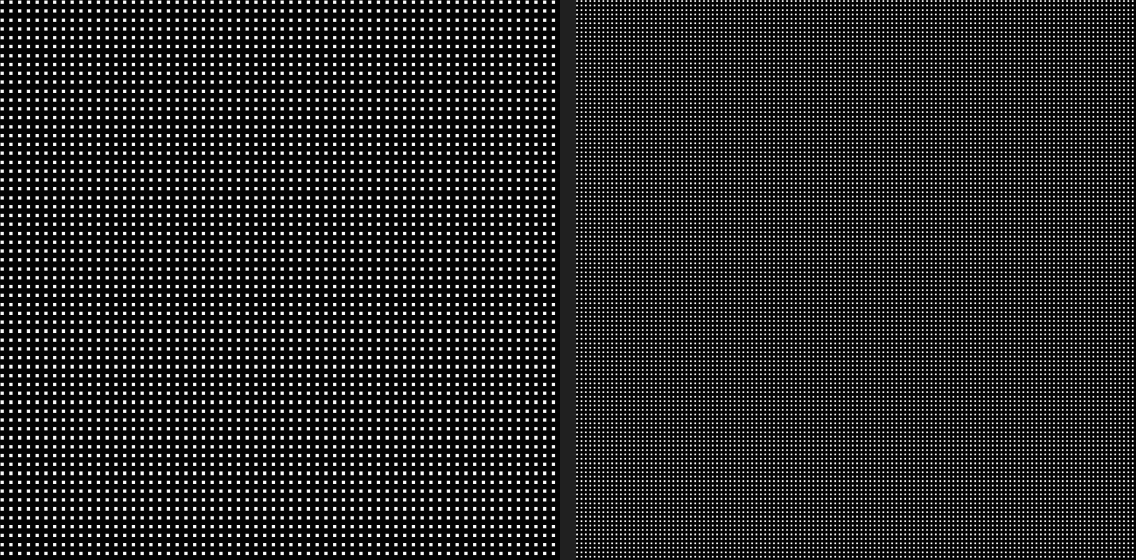
Left, the tile; right, the same tile 2 across and 2 down.
This pattern is drawn by a three.js fragment shader. Its source:

```glsl
// A regular grid of small white squares on black.
varying vec2 vUv;

const vec2 REPEATS = vec2(64.0, 63.0);      // squares across and up
const vec2 CELL_CENTRE = vec2(0.25, 0.75);  // square's centre within its cell
const float SQUARE_SIZE = 0.375;            // side as a share of the cell
const float SNAP_STEPS = 1024.0;            // fine grid that square edges snap to
const vec3 BACKGROUND = vec3(0.01);
const vec3 SQUARE_COLOUR = vec3(0.98);

// Rounds a canvas position to the fine grid, giving slightly uneven row gaps.
vec2 snapToGrid(vec2 position) {
  return floor(position * SNAP_STEPS + 0.5) / SNAP_STEPS;
}

// Share of the sample footprint that lies inside the box.
float boxCoverage(vec2 position, vec2 low, vec2 high, vec2 footprint) {
  vec2 start = max(low, position - 0.5 * footprint);
  vec2 end = min(high, position + 0.5 * footprint);
  vec2 share = clamp((end - start) / footprint, 0.0, 1.0);
  return share.x * share.y;
}

void main() {
  // Nearest square and its snapped edges
  vec2 index = floor(vUv * REPEATS - CELL_CENTRE + 0.5);
  vec2 centre = index + CELL_CENTRE;
  vec2 low = snapToGrid((centre - 0.5 * SQUARE_SIZE) / REPEATS);
  vec2 high = snapToGrid((centre + 0.5 * SQUARE_SIZE) / REPEATS);

  // Smooth edges by area coverage
  vec2 footprint = max(fwidth(vUv), vec2(0.00001));
  float coverage = boxCoverage(vUv, low, high, footprint);

  gl_FragColor = vec4(mix(BACKGROUND, SQUARE_COLOUR, coverage), 1.0);
}
```
